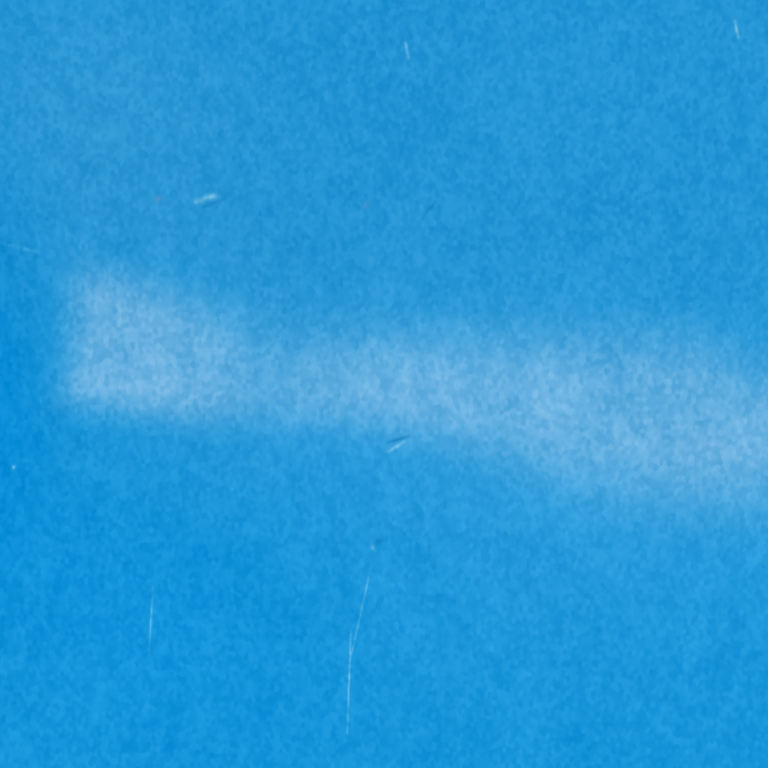
Write a WebGL 1 fragment shader that draws this texture.

```glsl
precision highp float;
// Worn blue painted surface with a pale, hazy band of reflected light.
// The band is a soft strip between two curved edges; cellular noise adds
// paint grain, and short tapered capsules draw the chips and scratches.

uniform vec2 u_resolution;

#define BLUE_TOP vec3(0.135, 0.580, 0.830)
#define BLUE_LOW vec3(0.088, 0.585, 0.855)
#define HAZE vec3(0.450, 0.710, 0.885)
#define CHIP_LIGHT vec3(0.60, 0.81, 0.92)
#define CHIP_DARK vec3(0.05, 0.44, 0.70)
#define CHIP_PINK vec3(0.42, 0.57, 0.76)
#define GRAIN_SCALE vec2(190.0, 150.0)
#define GRAIN_AMOUNT 0.058
#define MOTTLE_AMOUNT 0.034

vec2 hash2(vec2 p) {
  vec3 q = fract(vec3(p.xyx) * vec3(0.1031, 0.1030, 0.0973));
  q += dot(q, q.yzx + 33.33);
  return fract((q.xx + q.yz) * q.zy);
}

// Soft blend of jittered cells, each with its own random shade in -0.5..0.5.
float cellShade(vec2 p) {
  vec2 cell = floor(p), f = fract(p);
  float sum = 0.0, total = 0.0;
  for (int j = -1; j <= 1; j++) {
    for (int i = -1; i <= 1; i++) {
      vec2 o = vec2(float(i), float(j));
      vec2 d = o + hash2(cell + o) - f;
      float w = exp(-5.0 * dot(d, d));
      sum += w * (hash2(cell + o + 57.0).x - 0.5);
      total += w;
    }
  }
  return sum / total;
}

float bump(float x, float center, float width) {
  float d = (x - center) / width;
  return exp(-d * d);
}

float glow(vec2 p, vec2 center, vec2 size) {
  vec2 d = (p - center) / size;
  return exp(-dot(d, d));
}

// Feathered capsule from a to b, fading toward both ends.
float stroke(vec2 p, vec2 a, vec2 b, float radius) {
  vec2 ab = b - a;
  float t = clamp(dot(p - a, ab) / dot(ab, ab), 0.0, 1.0);
  float d = length(p - a - ab * t) / radius;
  return exp(-2.5 * d * d) * (0.55 + 1.8 * t * (1.0 - t));
}

// Strength of the reflected band.
float hazeBand(vec2 p) {
  float top = 0.558 + 0.088 * (1.0 - smoothstep(0.10, 0.40, p.x))
            - 0.040 * smoothstep(0.88, 1.0, p.x);
  float bottom = 0.472 - 0.020 * smoothstep(0.08, 0.28, p.x)
               - 0.105 * smoothstep(0.42, 0.94, p.x);
  float softLow = 0.036 + 0.042 * smoothstep(0.4, 0.9, p.x);
  float softTop = 0.042 + 0.018 * smoothstep(0.15, 0.35, p.x);
  float strip = smoothstep(bottom - softLow, bottom + softLow, p.y)
              * (1.0 - smoothstep(top - softTop, top + softTop, p.y));
  float leftEdge = 0.090 - 0.018 * (1.0 - smoothstep(0.46, 0.56, p.y));
  strip *= smoothstep(leftEdge - 0.035, leftEdge + 0.040, p.x);
  float along = 0.66 + 0.22 * bump(p.x, 0.19, 0.12)
              - 0.16 * bump(p.x, 0.35, 0.05) + 0.08 * bump(p.x, 0.52, 0.08)
              + 0.10 * bump(p.x, 0.72, 0.14);
  float core = 0.24 * glow(p, vec2(0.92, 0.41), vec2(0.09, 0.07));
  return strip * (along + core);
}

void main() {
  vec2 p = gl_FragCoord.xy / u_resolution;

  // Base paint, greyer above and deeper along the left and lower sides.
  vec3 color = mix(BLUE_LOW, BLUE_TOP, smoothstep(0.25, 0.75, p.y));
  color -= vec3(0.08, 0.030, 0.0) * glow(p, vec2(-0.02, 0.53), vec2(0.08, 0.22));
  color -= vec3(0.025, 0.010, 0.0) * glow(p, vec2(0.22, 0.20), vec2(0.22, 0.20));
  color += vec3(0.035, 0.012, 0.0) * glow(p, vec2(0.10, 0.83), vec2(0.22, 0.18));

  // Wide halo around the pale band.
  float center = 0.54 - 0.12 * p.x;
  float halo = 0.21 * bump(p.y, center, 0.16) * smoothstep(0.02, 0.35, p.x);
  halo += 0.11 * glow(p, vec2(0.75, 0.27), vec2(0.30, 0.16));

  // Fine grain and mottling; both also break up the haze.
  float grain = cellShade(p * GRAIN_SCALE);
  float mottle = cellShade(p * vec2(65.0, 48.0) + 7.0);
  float patches = cellShade(p * vec2(15.0, 12.0) + 31.0);
  float band = hazeBand(p);
  band *= 1.0 + 0.22 * grain + 0.20 * mottle + 0.16 * patches;
  color = mix(color, HAZE, clamp(halo * (1.0 - band) + band, 0.0, 1.0));
  float shade = GRAIN_AMOUNT * grain + MOTTLE_AMOUNT * mottle + 0.018 * patches;
  color += shade * vec3(1.15, 0.85, 0.65);

  // Dark dents and pinkish specks.
  float dark = 0.40 * stroke(p, vec2(0.553, 0.721), vec2(0.567, 0.737), 0.004);
  dark += 0.55 * stroke(p, vec2(0.506, 0.424), vec2(0.533, 0.432), 0.004);
  dark += 0.45 * stroke(p, vec2(0.489, 0.293), vec2(0.497, 0.297), 0.005);
  dark += 0.40 * stroke(p, vec2(0.264, 0.730), vec2(0.288, 0.740), 0.004);
  dark += 0.15 * stroke(p, vec2(0.030, 0.913), vec2(0.090, 0.865), 0.005);
  color = mix(color, CHIP_DARK, min(dark, 1.0));
  float pink = stroke(p, vec2(0.204, 0.739), vec2(0.208, 0.742), 0.006);
  pink += 0.7 * stroke(p, vec2(0.474, 0.732), vec2(0.478, 0.734), 0.006);
  color = mix(color, CHIP_PINK, 0.6 * pink);

  // Light chips and thin scratches, broken up by the grain.
  float light = 0.62 * stroke(p, vec2(0.527, 0.950), vec2(0.532, 0.925), 0.0035);
  light += 0.50 * stroke(p, vec2(0.957, 0.972), vec2(0.961, 0.951), 0.0035);
  light += 0.72 * stroke(p, vec2(0.256, 0.737), vec2(0.278, 0.745), 0.006);
  light += 0.48 * stroke(p, vec2(0.505, 0.411), vec2(0.526, 0.425), 0.004);
  light += 0.50 * stroke(p, vec2(0.481, 0.291), vec2(0.488, 0.284), 0.0045);
  light += 0.70 * stroke(p, vec2(0.017, 0.391), vec2(0.019, 0.392), 0.005);
  light += 0.26 * stroke(p, vec2(0.199, 0.236), vec2(0.194, 0.147), 0.0025);
  light += 0.32 * stroke(p, vec2(0.480, 0.248), vec2(0.456, 0.140), 0.0025);
  light += 0.36 * stroke(p, vec2(0.457, 0.180), vec2(0.452, 0.045), 0.0025);
  light += 0.15 * stroke(p, vec2(0.000, 0.684), vec2(0.050, 0.672), 0.004);
  color = mix(color, CHIP_LIGHT, clamp(light * (1.0 + grain + mottle), 0.0, 1.0));

  gl_FragColor = vec4(clamp(color, 0.0, 1.0), 1.0);
}
```
